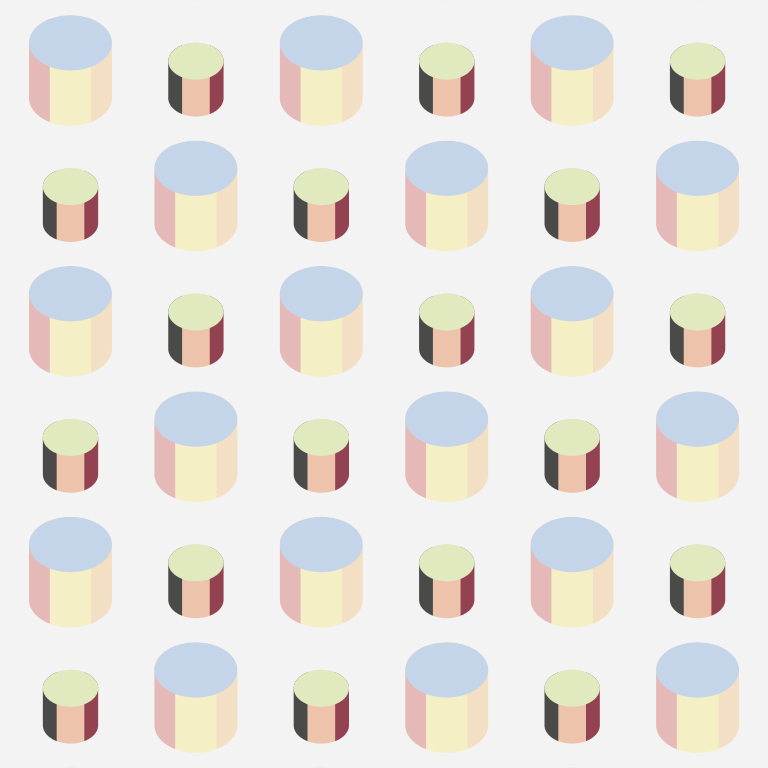
This pattern is drawn by a Shadertoy shader. Its source:

```glsl
// Staggered grid of large and small flat-shaded cylinders with three-band sides.
#define PITCH 0.1633        // spacing of neighbouring cylinders
#define MARGIN 0.0918       // canvas edge to first cylinder centre
#define RADIUS 0.0540       // half width of a large cylinder
#define SMALL_SCALE 0.667   // small cylinder relative to large
#define TILT 0.667          // cap height over cap width
#define BODY_HEIGHT 1.333   // side height in radii
#define BAND_EDGE 0.5       // side band boundary in radii
#define SCREEN_FREQ 384.0   // print dots across the canvas
#define SCREEN_DEPTH 0.12   // print dot contrast
#define PAPER vec3(0.953)

// Approximate signed distance to an axis-aligned ellipse.
float ellipseDistance(vec2 p, vec2 radii) {
    float k = length(p / radii);
    float slope = length(p / (radii * radii));
    return k * (k - 1.0) / max(slope, 1e-4);
}

float boxDistance(vec2 p, vec2 halfSize) {
    vec2 d = abs(p) - halfSize;
    return length(max(d, 0.0)) + min(max(d.x, d.y), 0.0);
}

float coverage(float dist, float pixel) {
    return clamp(0.5 - dist / pixel, 0.0, 1.0);
}

void mainImage(out vec4 fragColor, in vec2 fragCoord) {
    float pixel = 1.0 / iResolution.y;
    vec2 uv = fragCoord * pixel;

    // Checkerboard of sizes; all cylinders in a row share a base line.
    vec2 grid = (uv - MARGIN) / PITCH + 0.5;
    vec2 cell = floor(grid);
    vec2 p = (fract(grid) - 0.5) * PITCH;
    p.y += TILT * RADIUS;
    bool large = mod(cell.x + cell.y, 2.0) > 0.5;

    float radius = large ? RADIUS : RADIUS * SMALL_SCALE;
    float height = radius * BODY_HEIGHT;
    vec2 capRadii = radius * vec2(1.0, TILT);

    // Palettes of the two sizes.
    vec3 capColor    = large ? vec3(0.77, 0.83, 0.914) : vec3(0.88, 0.918, 0.745);
    vec3 leftColor   = large ? vec3(0.902, 0.725, 0.725) : vec3(0.29, 0.294, 0.286);
    vec3 middleColor = large ? vec3(0.96, 0.937, 0.772) : vec3(0.93, 0.765, 0.675);
    vec3 rightColor  = large ? vec3(0.953, 0.878, 0.769) : vec3(0.573, 0.259, 0.318);

    // Side bands.
    float edge = radius * BAND_EDGE;
    vec3 ink = mix(leftColor, middleColor, coverage(-edge - p.x, pixel));
    ink = mix(ink, rightColor, coverage(edge - p.x, pixel));

    // Cap over side, and the joint silhouette.
    float cap = ellipseDistance(p - vec2(0.0, height), capRadii);
    float side = boxDistance(p - vec2(0.0, 0.5 * height), vec2(radius, 0.5 * height));
    float silhouette = min(cap, min(side, ellipseDistance(p, capRadii)));
    ink = mix(ink, capColor, coverage(cap, pixel));

    // Fine print dots, faded out where pixels are too coarse to resolve them.
    vec2 wave = cos(6.2832 * SCREEN_FREQ * uv);
    float resolved = 1.0 - smoothstep(0.25, 0.5, SCREEN_FREQ * pixel);
    ink *= 1.0 + SCREEN_DEPTH * resolved * wave.x * wave.y;

    fragColor = vec4(mix(PAPER, ink, coverage(silhouette, pixel)), 1.0);
}
```
